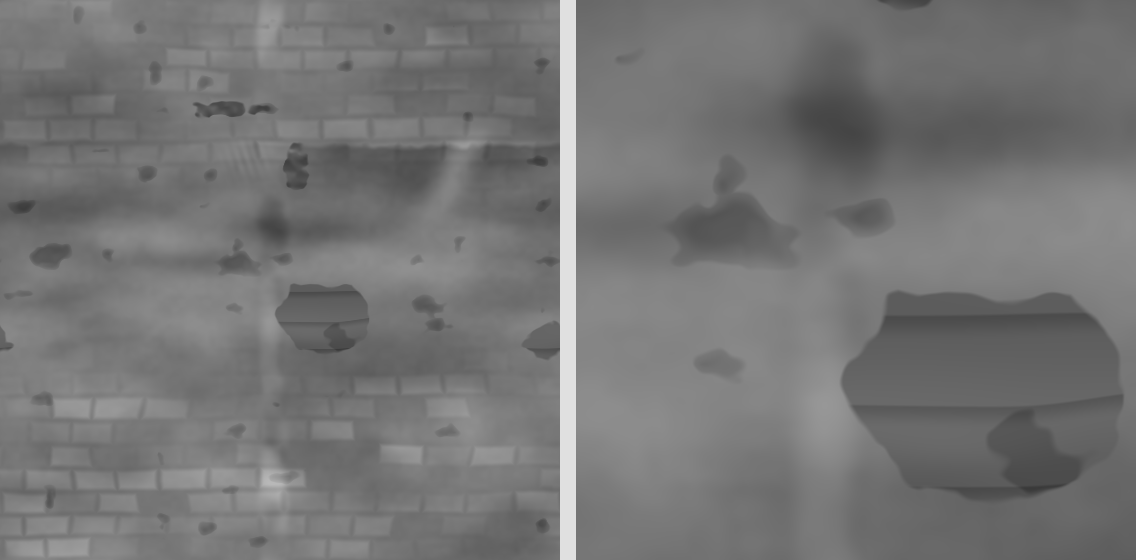
Left: the whole. Right: its middle third, enlarged.
Reproduce this texture map procedurally as a Shadertoy shader.

```glsl
float hash(vec2 p) {
    return fract(sin(dot(p, vec2(127.1, 311.7))) * 43758.5);
}

// Smooth cellular noise that wraps after "count" cells, about -0.5 to 0.5
float cells(vec2 uv, vec2 count, float seed) {
    vec2 p = uv * count, base = floor(p);
    float sum = 0.0, total = 0.0;
    for (int j = -1; j <= 1; j++)
    for (int i = -1; i <= 1; i++) {
        vec2 cell = base + vec2(i, j);
        vec2 key = mod(cell, count) + seed * 7.3;
        vec2 d = cell + 0.2 + 0.6 * vec2(hash(key), hash(key + 57.3)) - p;
        float w = max(0.0, 1.0 - dot(d, d) / 1.44);
        w *= w * w;
        sum += w * hash(key + 113.5);
        total += w;
    }
    return sum / total - 0.5;
}

// Approximate signed distance to a wrapped ellipse
float ellipse(vec2 uv, vec2 center, vec2 radius) {
    vec2 q = (fract(uv - center + 0.5) - 0.5) / radius;
    return (length(q) - 1.0) * min(radius.x, radius.y);
}

float glow(vec2 uv, vec2 center, vec2 radius) {
    vec2 q = (fract(uv - center + 0.5) - 0.5) / radius;
    return exp(-dot(q, q));
}

// Distance to the nearest of the small scattered flakes
float flakes(vec2 uv) {
    vec2 count = vec2(9, 12), base = floor(uv * count);
    float d = 1.0;
    for (int j = -1; j <= 1; j++)
    for (int i = -1; i <= 1; i++) {
        vec2 cell = base + vec2(i, j), key = mod(cell, count);
        if (hash(key + 3.7) < 0.62) continue;
        float big = hash(key + 9.1);
        vec2 center = (cell + 0.2 + 0.6 * vec2(hash(key + 21.3), hash(key + 34.9))) / count;
        vec2 radius = vec2(0.005 + 0.022 * big * big, 0.004 + 0.008 * hash(key + 45.2));
        d = min(d, ellipse(uv, center, radius));
    }
    return d;
}

void mainImage(out vec4 fragColor, in vec2 fragCoord) {
    vec2 uv = fragCoord / iResolution.xy;
    float edge = max(0.0018, 1.2 / iResolution.y);
    float fine = cells(uv, vec2(85, 95), 11.0);
    float rough = 0.024 * cells(uv, vec2(38, 44), 10.0) + 0.012 * fine;
    vec2 bent = uv + vec2(0.025, 0.012) * vec2(cells(uv, vec2(9, 11), 1.0), cells(uv, vec2(8, 13), 2.0));

    // Smeared plaster
    float broad = cells(bent, vec2(4, 7), 3.0);
    float smear = cells(bent, vec2(7, 20), 4.0);
    float tone = 0.475 + 0.17 * broad + 0.12 * smear
        + 0.06 * cells(bent, vec2(22, 28), 5.0) + 0.018 * fine;

    // Soft brick courses showing through above and below
    float bare = smoothstep(0.08, 0.3, abs(uv.y - 0.52)) * clamp(0.75 + 2.0 * smear, 0.2, 1.2);
    vec2 brick = bent * vec2(12, 24);
    brick.x += 0.5 * mod(floor(brick.y), 2.0);
    vec2 side = abs(fract(brick) - 0.5);
    float joint = max(smoothstep(0.26, 0.5, side.y), smoothstep(0.38, 0.5, side.x));
    float brickTone = hash(mod(floor(brick), vec2(12, 24)) + 5.5) - 0.5;
    tone += bare * (0.1 * brickTone * (1.0 - joint) - 0.045 * joint);

    // Overhanging ledge and its shade
    float drop = 0.747 - uv.y + 0.4 * rough + 0.006 * sin(6.2832 * uv.x);
    float reach = 0.5 + 0.5 * cos(6.2832 * (uv.x - 0.8));
    tone -= smoothstep(-0.002, 0.012, drop) * exp(-9.0 * max(drop, 0.0)) * (0.02 + 0.15 * reach);
    tone -= 0.11 * glow(bent, vec2(0.1, 0.625), vec2(0.17, 0.035));
    tone -= 0.12 * glow(bent, vec2(0.57, 0.585), vec2(0.13, 0.028));
    tone -= 0.08 * glow(bent, vec2(0.36, 0.53), vec2(0.14, 0.022));
    tone -= 0.06 * glow(bent, vec2(0.16, 0.43), vec2(0.07, 0.08));
    vec2 slanted = uv - vec2(0.45 * (uv.y - 0.69), 0.0);
    tone += 0.2 * glow(slanted, vec2(0.81, 0.69), vec2(0.035, 0.065));
    tone += 0.05 * glow(bent, vec2(0.85, 0.585), vec2(0.07, 0.022));

    // Trowel streaks
    tone += 0.018 * sin(390.0 * uv.x + 130.0 * uv.y) * glow(uv, vec2(0.44, 0.715), vec2(0.035, 0.03));

    // Lumpy upright seam
    float seam = exp(-pow((bent.x - 0.483) / 0.024, 4.0));
    tone += seam * (0.2 * cells(uv, vec2(22, 20), 7.0) + 0.05 * sin(6.2832 * (uv.y - 0.25)) * -1.0
        + 0.06 * glow(uv, vec2(0.49, 0.43), vec2(0.04, 0.1)));

    // Small flakes and larger broken patches
    float chip = flakes(uv);
    chip = min(chip, ellipse(uv, vec2(0.09, 0.545), vec2(0.045, 0.019)));
    chip = min(chip, ellipse(uv, vec2(0.76, 0.453), vec2(0.034, 0.013)));
    chip = min(chip, ellipse(uv, vec2(0.805, 0.417), vec2(0.023, 0.01)));
    chip = min(chip, ellipse(uv, vec2(0.42, 0.53), vec2(0.045, 0.022))) + rough;
    tone -= (1.0 - smoothstep(-edge, edge, chip)) * (0.055 + 0.07 * smoothstep(0.0, 0.012, -chip) + 0.05 * fine);

    // Deep dark gouges
    float gouge = min(ellipse(uv, vec2(0.405, 0.802), vec2(0.046, 0.012)),
                      ellipse(uv, vec2(0.527, 0.7), vec2(0.021, 0.042))) + rough;
    tone = mix(tone, 0.31 + 0.2 * fine, 0.85 * (1.0 - smoothstep(-edge, 0.003, gouge)));

    // Open holes with layered masonry inside
    float hole = max(ellipse(uv, vec2(0.577, 0.437), vec2(0.081, 0.066)), uv.y - 0.489);
    hole = min(hole, ellipse(uv, vec2(0.978, 0.39), vec2(0.038, 0.03))) + 0.6 * rough;
    float layer = fract(bent.y * 20.0 + 0.4);
    float inside = 0.37 + 0.12 * smear - 0.07 * smoothstep(0.7, 1.0, layer) * (1.0 - smoothstep(0.96, 1.0, layer));
    float rubble = ellipse(uv, vec2(0.6, 0.397), vec2(0.026, 0.017)) + rough;
    inside -= 0.07 * (1.0 - smoothstep(-edge, edge, rubble));
    tone = mix(tone, inside, 1.0 - smoothstep(-edge, edge, hole));

    fragColor = vec4(vec3(clamp(tone, 0.18, 0.72)), 1.0);
}
```
